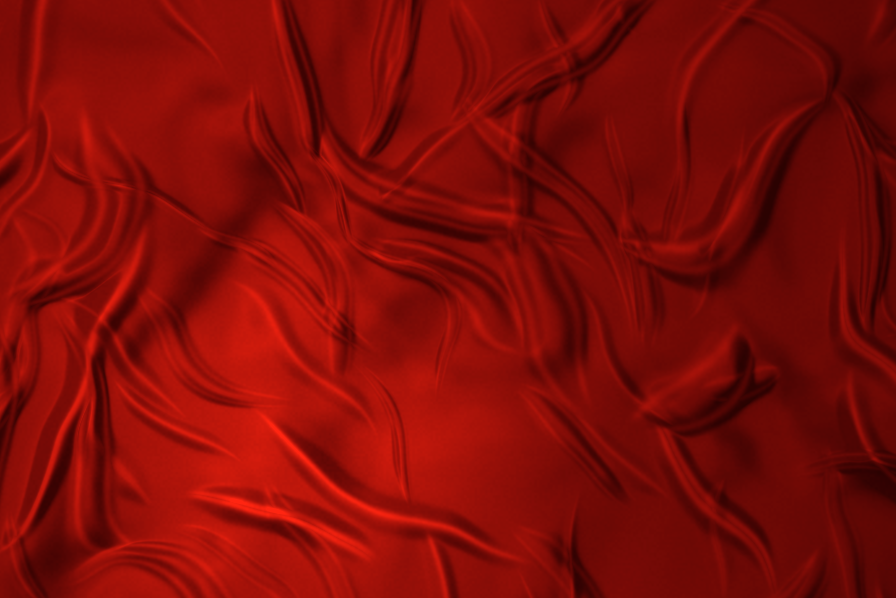
This texture is drawn by a WebGL 2 fragment shader. Its source:

```glsl
#version 300 es
precision highp float;
// Crumpled red satin: winding tapered folds with shadowed flanks and thin glossy crests.

uniform vec2 u_resolution;
out vec4 fragColor;

// Fold layout, in canvas heights
const float LARGE_CELL = 0.27;
const float SMALL_CELL = 0.17;
const float LARGE_SHARE = 1.0;
const float SMALL_SHARE = 0.65;
const float FALLING_ANGLE = -0.85;  // folds running down to the right
const float RISING_ANGLE = -2.20;   // folds running up to the right
const float ANGLE_JITTER = 0.9;
const float WARP_BROAD = 0.13;
const float WARP_FINE = 0.04;
const float SWELL = 0.075;          // soft undulation between folds

// Lighting
const vec2 LIGHT_DIR = vec2(-0.78, 0.62);
const vec2 GLOW_CENTER = vec2(0.50, 0.27);
const float GLOW_RADIUS = 0.30;
const float GLOW_GAIN = 0.22;
const float LEFT_LEVEL = 0.56;
const float RIGHT_LEVEL = 0.42;
const float FLANK_SHADE = 0.40;
const float DIFFUSE = 0.26;
const float CREST_GLOSS = 0.36;
const float SHEEN = 0.12;
const float WEAVE = 0.04;
const float DARKEST = 0.17;

vec3 hash3(vec2 p) {
  vec3 q = fract(p.xyx * vec3(0.1031, 0.1030, 0.0973));
  q += dot(q, q.yxz + 33.33);
  return fract((q.xxy + q.yzz) * q.zyx);
}

float noise(vec2 p) {
  vec2 i = floor(p), f = fract(p);
  f = f * f * f * (f * (f * 6.0 - 15.0) + 10.0);
  float low = mix(hash3(i).x, hash3(i + vec2(1, 0)).x, f.x);
  float high = mix(hash3(i + vec2(0, 1)).x, hash3(i + 1.0).x, f.x);
  return mix(low, high, f.y);
}

vec2 noise2(vec2 p) {
  return vec2(noise(p), noise(p + vec2(37.2, 61.7))) - 0.5;
}

float sq(float x) { return x * x; }

// Folds lean alike within a region of the cloth
float foldAngle(vec2 center, float jitter) {
  float region = smoothstep(0.40, 0.70, noise(center * 2.3 + 3.0));
  return mix(FALLING_ANGLE, RISING_ANGLE, region) + (jitter - 0.5) * ANGLE_JITTER;
}

// One tapered, bent fold in cell units: x = height, y = crest line
vec2 fold(vec2 q, vec3 shape, float angle, float bend) {
  float c = cos(angle), s = sin(angle);
  q = vec2(c * q.x + s * q.y, c * q.y - s * q.x);
  q.y += (bend - 0.5) * 0.7 * q.x * q.x + 0.09 * sin(q.x * 3.2 + shape.z * 6.28);

  float halfLength = mix(0.7, 1.6, shape.x);
  float along = abs(q.x) / halfLength;
  if (along >= 1.0) return vec2(0.0);
  float taper = 1.0 - smoothstep(0.3, 1.0, along);
  float width = mix(0.085, 0.17, shape.y) * (0.55 + 0.45 * taper);
  float across = q.y / width;
  float height = exp(-across * across) * width * taper * mix(0.65, 1.15, shape.z);
  // Twin rims close into a hairpin at the ends
  float rim = 0.75 * smoothstep(0.35, 0.8, shape.z) * sqrt(1.0 - along * along);
  float crest = exp(-sq((abs(across) - rim) / 0.20)) * smoothstep(0.0, 0.45, taper);
  return vec2(height, crest);
}

// Blends neighbouring folds so that the tallest one wins
vec2 foldLayer(vec2 p, float cell, float share, float seed) {
  p /= cell;
  vec2 home = floor(p);
  float total = 2e-6, crest = 0.0;
  for (int j = -2; j <= 2; j++) {
    for (int i = -2; i <= 2; i++) {
      vec2 id = home + vec2(i, j);
      vec3 place = hash3(id + seed);
      if (place.z > share) continue;
      vec2 center = id + 0.15 + 0.7 * place.xy;
      vec3 pose = hash3(id + seed + 143.9);
      vec2 f = fold(p - center, hash3(id + seed + 71.3), foldAngle(center * cell, pose.x), pose.y);
      float weight = f.x * f.x * f.x * f.x;
      total += weight;
      crest += f.y * weight;
    }
  }
  return vec2(sqrt(sqrt(total)) * cell, crest / total);
}

// x = cloth height, y = crest strength
vec2 cloth(vec2 p) {
  vec2 w = p + WARP_BROAD * noise2(p * 2.8 + 5.0) + WARP_FINE * noise2(p * 8.0 + 19.0);
  vec2 large = foldLayer(w, LARGE_CELL, LARGE_SHARE, 23.0);
  vec2 small = foldLayer(w + 0.07, SMALL_CELL, SMALL_SHARE, 207.0);
  float swell = SWELL * (noise(w * vec2(4.6, 3.6) + 8.0) + 0.3 * noise(w * 10.0 + 41.0));
  return vec2(large.x + 0.65 * small.x + swell, max(large.y, 0.55 * small.y));
}

void main() {
  vec2 p = gl_FragCoord.xy / u_resolution.y;
  float across = gl_FragCoord.x / u_resolution.x;

  // Surface slope
  const float STEP = 0.0025;
  vec2 here = cloth(p);
  vec2 slope = (vec2(cloth(p + vec2(STEP, 0)).x, cloth(p + vec2(0, STEP)).x) - here.x) / STEP;
  float facing = -dot(slope, LIGHT_DIR);
  float flank = smoothstep(0.12, 0.95, length(slope));

  // Uneven lamp: warm pool at lower left, dim right side
  float lamp = mix(LEFT_LEVEL, RIGHT_LEVEL, smoothstep(0.25, 0.95, across));
  lamp += GLOW_GAIN * exp(-sq(length(p - GLOW_CENTER) / GLOW_RADIUS));
  lamp *= 1.0 - 0.14 * smoothstep(0.55, 1.0, length(p - vec2(0.7, 0.45)));

  // Satin response
  float tone = 1.0 - FLANK_SHADE * flank + DIFFUSE * clamp(facing, -0.8, 0.8);
  tone += CREST_GLOSS * here.y + SHEEN * exp(-sq((facing - 0.38) / 0.16));
  tone += WEAVE * (noise(p * 230.0) - 0.5);
  float red = clamp(lamp * tone, DARKEST, 1.0);

  fragColor = vec4(red, 0.145 * pow(red, 1.7), 0.065 * pow(red, 1.4), 1.0);
}
```
